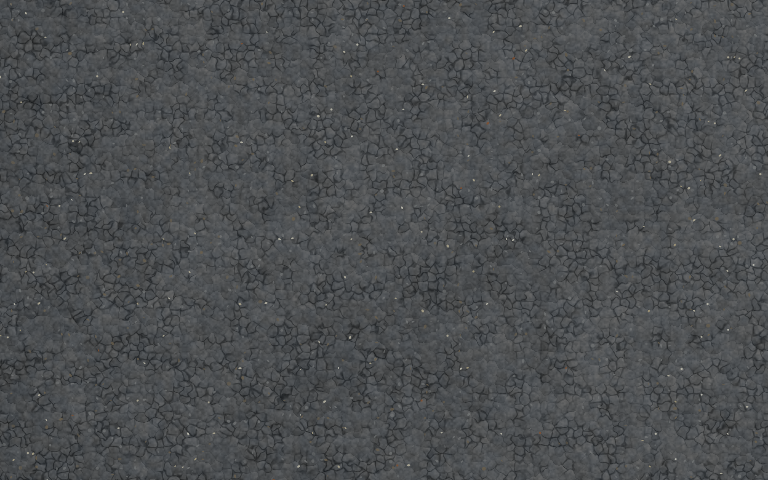
Reproduce this texture procedurally as a WebGL 1 fragment shader.

```glsl
precision highp float;
// Worn dark asphalt: small rounded stones from a warped Voronoi pattern,
// broken dark crevices between them, fine grit, and sparse mineral flakes
// in pale grey, cream and rust.
uniform vec2 u_resolution;

float hash(vec2 p) {
  return fract(sin(dot(p, vec2(127.1, 311.7))) * 43758.5453);
}

vec2 hash2(vec2 p) {
  return vec2(hash(p), hash(p + 57.3));
}

float noise(vec2 p) {
  vec2 i = floor(p), f = fract(p);
  f = f * f * (3.0 - 2.0 * f);
  return mix(mix(hash(i), hash(i + vec2(1.0, 0.0)), f.x),
             mix(hash(i + vec2(0.0, 1.0)), hash(i + 1.0), f.x), f.y);
}

// Offset to the stone centre (xy), gap to the next stone (z), stone id (w)
vec4 stones(vec2 p) {
  vec2 cell = floor(p), nearest = vec2(0.0);
  float first = 8.0, second = 8.0, id = 0.0;
  for (int y = -1; y <= 1; y++) {
    for (int x = -1; x <= 1; x++) {
      vec2 c = cell + vec2(float(x), float(y));
      vec2 offset = c + 0.1 + 0.8 * hash2(c) - p;
      float d = length(offset);
      if (d < first) {
        second = first;
        first = d;
        nearest = offset;
        id = hash(c + 19.7);
      } else {
        second = min(second, d);
      }
    }
  }
  return vec4(nearest, second - first, id);
}

// Randomly turned slivers, one per chosen cell: coverage and a random value
vec2 flakes(vec2 p, float scale, float share, float seed) {
  vec2 q = p * scale, c = floor(q);
  vec2 d = fract(q) - 0.32 - 0.36 * hash2(c + seed);
  float a = 6.2832 * hash(c + seed + 3.1);
  d = mat2(cos(a), -sin(a), sin(a), cos(a)) * d;
  d.y *= 1.0 + 1.3 * hash(c + seed + 8.4);
  float soft = 0.6 * scale / u_resolution.y;
  float radius = 0.13 + 0.12 * hash(c + seed + 5.9);
  float cover = 1.0 - smoothstep(radius - soft, radius + soft, length(d));
  return vec2(cover * step(hash(c + seed + 11.2), share), hash(c + seed + 14.6));
}

void main() {
  vec2 p = gl_FragCoord.xy / u_resolution.y;

  // Stones with uneven outlines
  vec2 warp = vec2(noise(p * 95.0), noise(p * 95.0 + 31.0)) - 0.5;
  vec4 stone = stones(p * 56.0 + 0.6 * warp);
  float tone = 0.322 + 0.045 * (stone.w - 0.5);
  tone -= 0.035 * dot(stone.xy, vec2(0.4, 0.9));

  // Crevices open in some places and are filled in others
  float open = smoothstep(0.28, 0.72, noise(p * 38.0 + 7.0));
  float crevice = 1.0 - smoothstep(0.02, 0.3, stone.z);
  tone -= 0.11 * crevice * (0.15 + 0.85 * open);

  // Fine grit and broad patches of wear
  tone += 0.065 * (noise(p * 170.0) - 0.5) + 0.045 * (noise(p * 300.0 + 9.0) - 0.5);
  tone += 0.03 * (noise(p * 14.0) - 0.5) + 0.025 * (noise(p * 3.0 + 4.0) - 0.5);
  tone += 0.008 * (p.x - 0.8);

  // Cool in the shade, neutral where lighter
  vec3 cool = vec3(-0.010, 0.000, 0.008);
  vec3 color = tone + cool * (1.0 - smoothstep(0.32, 0.46, tone));
  color += 0.012 * (noise(p * 60.0 + 77.0) - 0.5) * vec3(1.0, 0.1, -1.0);

  // Dull grey slivers, tan grains, then rare bright or rusty specks
  vec2 sliver = flakes(p, 62.0, 0.13, 2.0);
  color = mix(color, vec3(0.46, 0.47, 0.47), sliver.x * (0.25 + 0.5 * sliver.y));
  vec2 tan_grain = flakes(p, 58.0, 0.06, 41.0);
  color = mix(color, vec3(0.41, 0.37, 0.30), tan_grain.x * (0.5 + 0.4 * tan_grain.y));
  vec2 speck = flakes(p + 0.37, 74.0, 0.022, 83.0);
  vec3 mineral = mix(vec3(0.62, 0.57, 0.43), vec3(0.78, 0.78, 0.74), speck.y);
  mineral = mix(mineral, vec3(0.50, 0.31, 0.19), step(speck.y, 0.12));
  color = mix(color, mineral, speck.x * 0.85);

  gl_FragColor = vec4(color, 1.0);
}
```
